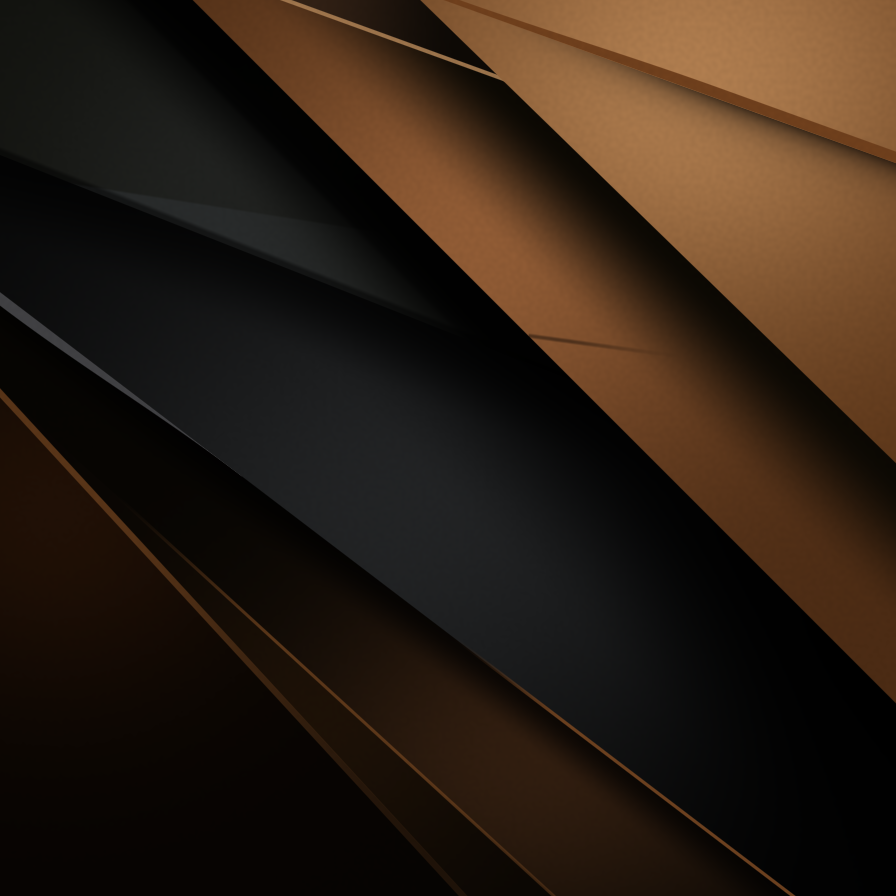
A WebGL 2 fragment shader for this background:

```glsl
#version 300 es
precision highp float;
// Overlapping diagonal sheets in charcoal, dark brown and bronze.
// Each sheet is a half plane painted back to front, with soft shadows cast
// under its edge, glowing gradients inside it and thin lit rims.

uniform vec2 u_resolution;
out vec4 outColor;

// Signed distance to the line through a and b, positive above it
float above(vec2 p, vec2 a, vec2 b) {
    vec2 t = normalize(b - a);
    return dot(p - a, vec2(-t.y, t.x));
}

// Antialiased coverage of the positive side
float cover(float d, float aa) {
    return smoothstep(-aa, aa, d);
}

// Thin band centred on distance zero
float rim(float d, float halfWidth, float aa) {
    return cover(halfWidth - abs(d), aa);
}

// Elliptical soft light
float glow(vec2 p, vec2 centre, vec2 radius) {
    vec2 q = (p - centre) / radius;
    return exp(-dot(q, q));
}

vec2 gradientAt(vec2 cell) {
    float h = fract(sin(dot(cell, vec2(127.1, 311.7))) * 43758.5);
    return vec2(cos(6.2832 * h), sin(6.2832 * h));
}

float gradientNoise(vec2 p) {
    vec2 i = floor(p), f = fract(p);
    vec2 u = f * f * (3.0 - 2.0 * f);
    vec2 e = vec2(1.0, 0.0);
    float a = dot(gradientAt(i), f);
    float b = dot(gradientAt(i + e.xy), f - e.xy);
    float c = dot(gradientAt(i + e.yx), f - e.yx);
    float d = dot(gradientAt(i + e.xx), f - e.xx);
    return mix(mix(a, b, u.x), mix(c, d, u.x), u.y);
}

// Brown sheets in the lower left; dBand is the distance to the charcoal edge
vec3 lowerBrowns(vec2 p, float dBand, float aa) {
    float dFold = above(p, vec2(0.130, 0.447), vec2(0.618, 0.0));
    float dSheet = above(p, vec2(0.0, 0.566), vec2(0.521, 0.0));
    vec3 gold = vec3(0.40, 0.24, 0.11);

    float light = glow(p, vec2(0.60, 0.16), vec2(0.30, 0.22));
    vec3 col = mix(vec3(0.025, 0.018, 0.008), vec3(0.19, 0.115, 0.06), light);
    col *= 0.25 + 0.75 * smoothstep(0.0, 0.05, -dBand);

    vec3 fold = mix(vec3(0.03, 0.02, 0.01), vec3(0.11, 0.065, 0.025),
                    glow(p, vec2(0.36, 0.20), vec2(0.22)));
    col = mix(col, fold, cover(-dFold, aa));
    float foldLit = smoothstep(0.12, 0.32, p.x) * (1.0 - 0.4 * smoothstep(0.45, 0.62, p.x));
    col = mix(col, gold, 0.85 * foldLit * rim(dFold, 0.0017, aa));

    vec3 sheet = mix(vec3(0.025, 0.014, 0.006), vec3(0.125, 0.062, 0.022),
                     glow(p, vec2(0.06, 0.43), vec2(0.24, 0.22)));
    col = mix(col, sheet, cover(-dSheet, aa));
    float sheetLit = mix(0.8, 0.25, smoothstep(0.08, 0.5, p.x));
    return mix(col, gold, sheetLit * rim(dSheet + 0.003, 0.0035, aa));
}

// Charcoal band and the olive grey sheet above it; dBronze is negative here
vec3 charcoal(vec2 p, float dBronze, float aa) {
    float dTop = above(p, vec2(0.0, 0.827), vec2(0.60, 0.590));
    float dWedge = above(p, vec2(0.098, 0.792), vec2(0.39, 0.746));
    float shade = smoothstep(0.0, 0.20, -dBronze);

    float light = glow(p, vec2(0.44, 0.43), vec2(0.42, 0.36));
    vec3 band = mix(vec3(0.018), vec3(0.132, 0.137, 0.142), light);
    band *= mix(0.12, 1.0, shade) * mix(0.35, 1.0, smoothstep(0.0, 0.09, -dTop));
    band *= 1.0 - 0.75 * smoothstep(0.65, 0.95, p.x);

    vec3 sheet = mix(vec3(0.065, 0.068, 0.052), vec3(0.125, 0.13, 0.122),
                     glow(p, vec2(0.25, 0.79), vec2(0.22, 0.20)));
    sheet *= mix(0.1, 1.0, smoothstep(0.02, 0.12, -dBronze));
    sheet *= mix(0.55, 1.0, smoothstep(-0.004, 0.004, -dBronze - 0.052));
    float wedge = cover(-dWedge, aa * 2.0) * smoothstep(0.03, 0.16, -dBronze);
    sheet = mix(sheet, vec3(0.165, 0.175, 0.178), 0.8 * wedge);
    sheet *= mix(0.5, 1.0, smoothstep(0.004, 0.010, dTop));
    return mix(band, sheet, cover(dTop, aa));
}

// Bronze strip with the dark corner and crease; dTan is negative here
vec3 bronze(vec2 p, float dTan, float aa) {
    float light = glow(p, vec2(0.53, 0.73), vec2(0.32, 0.30));
    vec3 col = mix(vec3(0.29, 0.165, 0.075), vec3(0.56, 0.355, 0.205), light);
    float shade = smoothstep(0.005, 0.135, -dTan);
    col = mix(vec3(0.045, 0.033, 0.012), col, shade);

    float dCrease = above(p, vec2(0.592, 0.625), vec2(0.76, 0.602));
    float crease = cover(p.x - 0.59, aa) * (1.0 - smoothstep(0.62, 0.77, p.x));
    col *= 1.0 - 0.4 * crease * rim(dCrease, 0.002, aa * 2.0);

    float dCorner = above(p, vec2(0.319, 1.0), vec2(0.553, 0.915));
    vec3 corner = mix(vec3(0.19, 0.125, 0.08), vec3(0.05, 0.035, 0.02), smoothstep(0.34, 0.52, p.x));
    col = mix(col, corner, cover(dCorner, aa));
    return mix(col, vec3(0.66, 0.49, 0.32), 0.9 * rim(dCorner, 0.0022, aa));
}

// Tan sheets in the upper right, split by a raised ridge
vec3 tan_(vec2 p, float aa) {
    float dRidge = above(p, vec2(0.495, 1.0), vec2(1.0, 0.818));
    float light = glow(p, vec2(0.77, 0.91), vec2(0.33, 0.29));
    vec3 col = mix(vec3(0.34, 0.195, 0.085), vec3(0.68, 0.485, 0.305), light);
    float under = exp(-max(-dRidge, 0.0) / 0.018) * smoothstep(0.50, 0.85, p.x);
    col *= 1.0 - 0.65 * under * cover(-dRidge, aa);
    float ridgeHalf = mix(0.003, 0.006, smoothstep(0.5, 0.8, p.x));
    return mix(col, vec3(0.43, 0.245, 0.11), rim(dRidge - ridgeHalf, ridgeHalf, aa));
}

void main() {
    vec2 p = gl_FragCoord.xy / u_resolution;
    float aa = 0.75 / min(u_resolution.x, u_resolution.y);
    float dBand = above(p, vec2(0.0, 0.674), vec2(0.885, 0.0));
    float dBronze = above(p, vec2(0.215, 1.0), vec2(1.0, 0.215));
    float dTan = above(p, vec2(0.469, 1.0), vec2(1.0, 0.483));

    vec3 col = lowerBrowns(p, dBand, aa);
    col = mix(col, charcoal(p, dBronze, aa), cover(dBand, aa));

    // Grey sliver and copper rim along the charcoal edge
    float sliver = 0.006 * (1.0 - smoothstep(0.0, 0.27, p.x));
    col = mix(col, vec3(0.25, 0.25, 0.26), cover(0.27 - p.x, aa) * rim(dBand + sliver, sliver, aa));
    float copper = smoothstep(0.50, 0.64, p.x);
    col = mix(col, vec3(0.42, 0.25, 0.12), copper * rim(dBand, 0.0018, aa));

    col = mix(col, bronze(p, dTan, aa), cover(dBronze, aa));
    col = mix(col, tan_(p, aa), cover(dTan, aa));
    col *= 1.0 + 0.04 * gradientNoise(p * 170.0);
    outColor = vec4(col, 1.0);
}
```
